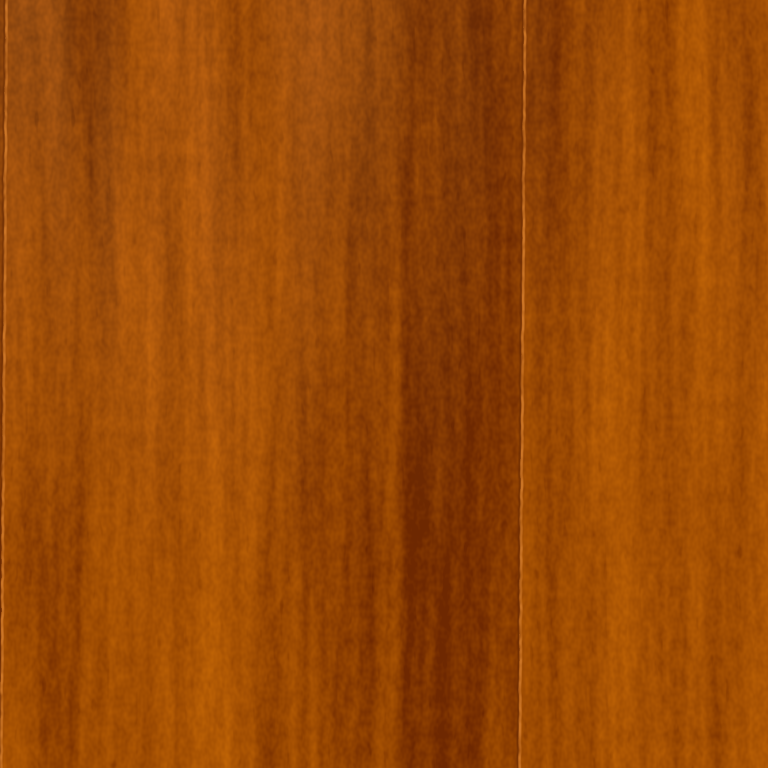
A WebGL 1 fragment shader for this texture:

```glsl
precision highp float;

uniform vec2 u_resolution;

// Plank layout, in canvas units
const float PLANK_WIDTH = 0.675;
const float FIRST_SEAM = 0.0;
const float SEAM_LEAN = 0.007;
const float SEAM_WIDTH = 0.0034;
const float SEAM_WOBBLE = 0.0012;
const float GROOVE_WIDTH = 0.004;

// Grain
const float STREAK_STRENGTH = 0.27;
const float BAND_STRENGTH = 0.09;
const float FIBRE_STRENGTH = 0.22;
const float MOTTLE_STRENGTH = 0.18;
const float HEARTWOOD_START = 0.765;
const float HEARTWOOD_DEPTH = 0.31;
const float HAZE_STRENGTH = 0.75;

// Varnished wood colours
const vec3 DARK_WOOD = vec3(0.430, 0.155, 0.002);
const vec3 MID_WOOD = vec3(0.605, 0.285, 0.006);
const vec3 LIGHT_WOOD = vec3(0.750, 0.390, 0.022);
const vec3 HAZE = vec3(0.61, 0.315, 0.080);
const vec3 GROOVE = vec3(0.40, 0.16, 0.01);
const vec3 BEVEL = vec3(0.80, 0.46, 0.15);

vec2 gradient(vec2 cell) {
  vec3 p = fract(cell.xyx * vec3(0.1031, 0.1030, 0.0973));
  p += dot(p, p.yzx + 33.33);
  float angle = 6.2832 * fract((p.x + p.y) * p.z);
  return vec2(cos(angle), sin(angle));
}

// Gradient noise, roughly -0.7 to 0.7
float noise(vec2 p) {
  vec2 i = floor(p);
  vec2 f = p - i;
  vec2 w = f * f * f * (f * (f * 6.0 - 15.0) + 10.0);
  float a = dot(gradient(i), f);
  float b = dot(gradient(i + vec2(1, 0)), f - vec2(1, 0));
  float c = dot(gradient(i + vec2(0, 1)), f - vec2(0, 1));
  float d = dot(gradient(i + vec2(1, 1)), f - vec2(1, 1));
  return mix(mix(a, b, w.x), mix(c, d, w.x), w.y);
}

// Broad light and dark zones across one plank
float plankProfile(float across, float y) {
  float edge = across + 0.02 * noise(vec2(across * 9.0, y * 3.0 + 4.0));
  float heart = 0.65 * smoothstep(HEARTWOOD_START - 0.012, HEARTWOOD_START + 0.025, edge)
              + 0.35 * smoothstep(HEARTWOOD_START - 0.22, HEARTWOOD_START + 0.08, edge);
  heart *= 1.0 - 0.35 * smoothstep(0.88, 0.97, across);
  heart *= 0.68 + 0.42 * exp(-pow((y - 0.42) / 0.25, 2.0));
  float rim = exp(-pow((edge - HEARTWOOD_START + 0.012) / 0.009, 2.0));
  float sapwood = smoothstep(0.05, 0.32, across) * (1.0 - smoothstep(0.42, 0.72, across));
  return 0.47 + 0.18 * sapwood + 0.08 * rim - HEARTWOOD_DEPTH * heart;
}

// Long streaks, fine fibres and mottling that run along the plank
float grain(vec2 p, float plank) {
  vec2 q = p + vec2(plank * 7.31 + 3.7, plank * 4.17 + 2.3);
  q.x += 0.010 * noise(q * vec2(3.0, 2.0));
  float streaks = noise(q * vec2(13.0, 1.0)) + 0.75 * noise(q * vec2(29.0, 1.7));
  float bands = smoothstep(-0.07, 0.07, noise(q * vec2(20.0, 1.1) + 31.0)) - 0.5;
  float fibres = noise(q * vec2(63.0, 3.2)) + 0.5 * noise(q * vec2(125.0, 8.0));
  float mottle = noise(q * vec2(85.0, 42.0)) + 0.9 * noise(q * vec2(200.0, 130.0));
  float flecks = smoothstep(0.30, 0.6, noise(q * vec2(110.0, 38.0) + 17.0));
  return STREAK_STRENGTH * streaks + BAND_STRENGTH * bands + FIBRE_STRENGTH * fibres
       + MOTTLE_STRENGTH * mottle - 0.13 * flecks;
}

vec3 woodColor(float tone) {
  vec3 color = mix(DARK_WOOD, MID_WOOD, clamp(tone * 2.0, 0.0, 1.0));
  return mix(color, LIGHT_WOOD, clamp(tone * 2.0 - 1.0, 0.0, 1.0));
}

void main() {
  vec2 uv = gl_FragCoord.xy / u_resolution;
  float pixel = 1.0 / u_resolution.x;

  // Plank index and position across it
  float wobble = SEAM_WOBBLE * noise(vec2(uv.y * 75.0, 5.5));
  float shifted = uv.x - FIRST_SEAM - SEAM_LEAN * uv.y + wobble;
  float plank = floor(shifted / PLANK_WIDTH);
  float across = fract(shifted / PLANK_WIDTH);

  // Wood tone and hazy varnish toward the top left
  float tone = plankProfile(across, uv.y) + grain(uv, plank);
  tone += 0.04 * plank - 0.08 * smoothstep(0.5, 1.0, uv.y);
  vec3 color = woodColor(tone);
  float haze = smoothstep(0.15, 0.95, uv.y) * (1.0 - 0.75 * smoothstep(0.15, 0.85, uv.x));
  haze *= 0.8 + 0.9 * noise(uv * vec2(16.0, 1.5) + 9.0);
  vec3 hazed = HAZE * (0.69 + 0.62 * tone);
  color = mix(color, hazed, clamp(HAZE_STRENGTH * haze, 0.0, 1.0));

  // Faint groove left of each seam, worn bright bevel on it
  float offset = (across - step(0.5, across)) * PLANK_WIDTH;
  float groove = smoothstep(-GROOVE_WIDTH, -0.001, offset)
               * (1.0 - smoothstep(0.0, pixel + 0.001, offset));
  float bevelDistance = abs(offset - 0.5 * SEAM_WIDTH) - 0.5 * SEAM_WIDTH;
  float bevel = 1.0 - smoothstep(-pixel, pixel, bevelDistance);
  float wear = 0.80 + 0.40 * noise(vec2(uv.y * 34.0, plank + 2.5))
             + 0.45 * noise(vec2(uv.y * 110.0, plank + 8.5));
  color = mix(color, GROOVE, 0.55 * groove);
  color = mix(color, BEVEL, clamp(wear, 0.3, 1.0) * bevel);

  gl_FragColor = vec4(color, 1.0);
}
```
